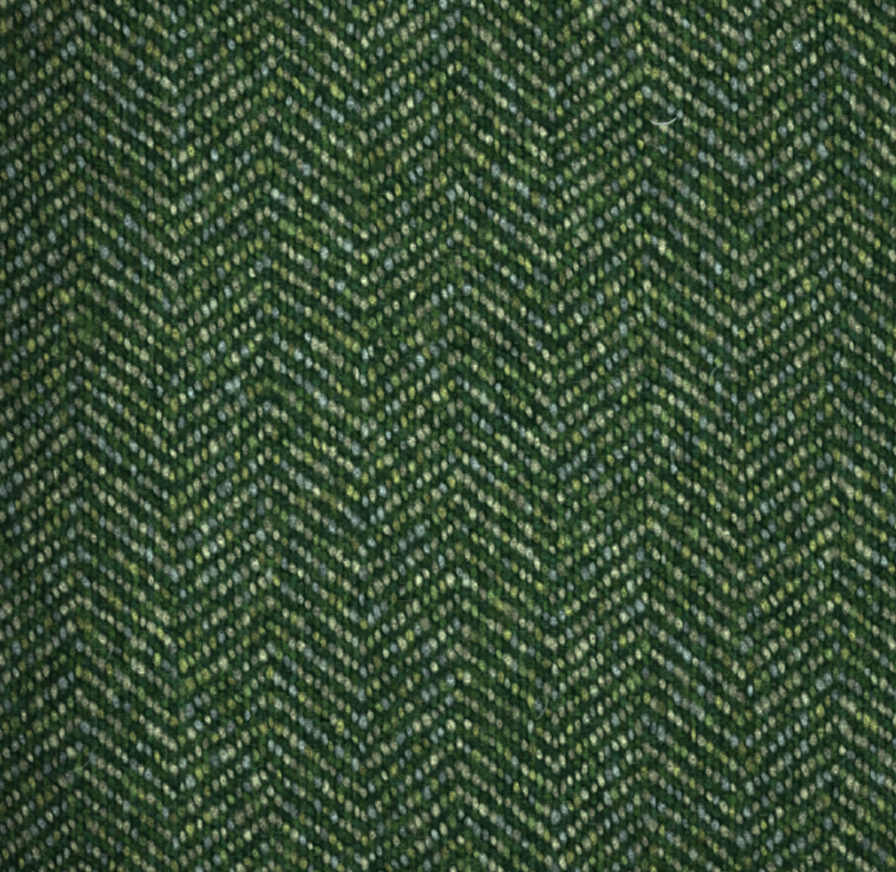
This texture is drawn by a WebGL 1 fragment shader. Its source:

```glsl
precision highp float;
// Green herringbone tweed: flecked pale stitches on dark ribs, with fuzz, lint and uneven light.

uniform vec2 u_resolution;

// Lengths below are measured in thread widths.
const float THREADS = 113.8;         // threads across the canvas
const float THREADS_PER_BAND = 12.0; // threads before the twill reverses
const float FIRST_PEAK = 10.7;       // position of the leftmost peak
const float RIB = 3.08;              // vertical distance between ribs

const vec3 SHADOW = vec3(0.025, 0.105, 0.05);
const vec3 PINE = vec3(0.125, 0.225, 0.155);
const vec3 MOSS = vec3(0.18, 0.28, 0.14);
const vec3 CREAM = vec3(0.56, 0.60, 0.47);
const vec3 BLUE_GREY = vec3(0.46, 0.54, 0.51);
const vec3 OLIVE = vec3(0.49, 0.54, 0.32);
const vec3 LEAF = vec3(0.37, 0.47, 0.29);
const vec3 LINT = vec3(0.66, 0.73, 0.70);

float hash(vec2 p) {
  vec3 q = fract(p.xyx * vec3(0.1031, 0.1030, 0.0973));
  q += dot(q, q.yzx + 33.33);
  return fract((q.x + q.y) * q.z);
}

float noise(vec2 p) {
  vec2 i = floor(p);
  vec2 f = fract(p);
  f = f * f * (3.0 - 2.0 * f);
  float low = mix(hash(i), hash(i + vec2(1.0, 0.0)), f.x);
  float high = mix(hash(i + vec2(0.0, 1.0)), hash(i + vec2(1.0, 1.0)), f.x);
  return mix(low, high, f.y);
}

// Vertical offset, in ribs, of the stitches on one thread.
float twillPhase(float thread) {
  float band = floor(thread / THREADS_PER_BAND);
  float climb = 0.25 * (thread - band * THREADS_PER_BAND);
  return mod(band, 2.0) < 0.5 ? -climb : climb + 0.5;
}

// Soft leaning oval, one at its centre and zero outside.
float stitch(vec2 d, vec2 size) {
  d.x += 0.14 * d.y;
  return 1.0 - smoothstep(0.25, 1.2, length(d / size));
}

vec3 fleckColour(float pick) {
  vec3 c = mix(CREAM, BLUE_GREY, smoothstep(0.35, 0.55, pick));
  c = mix(c, OLIVE, smoothstep(0.64, 0.74, pick));
  return mix(c, LEAF, smoothstep(0.82, 0.92, pick));
}

// Lays the nearest stitch of one thread over the cloth colour.
vec3 addStitch(vec3 cloth, vec2 p, float thread, float shift, vec2 size, float pale) {
  float phase = twillPhase(thread) + shift;
  float row = floor(p.y / RIB - phase + 0.5);
  vec2 id = vec2(thread, row) + 37.0 + 60.0 * shift;
  vec2 jitter = vec2(hash(id + 5.3), hash(id + 11.7)) - 0.5;
  vec2 centre = vec2(thread + 0.5, (row + phase) * RIB) + jitter * vec2(0.20, 0.34);
  vec2 grown = size * (0.84 + 0.32 * hash(id + 19.1));
  vec3 colour = mix(mix(PINE, MOSS, hash(id)), fleckColour(hash(id)), pale);
  colour *= 0.76 + 0.42 * hash(id + 27.9);
  return mix(cloth, colour, stitch(p - centre, grown));
}

// Curved loose fibre through a point.
float strand(vec2 p, vec2 centre, float angle, float reach, float bend) {
  vec2 d = p - centre;
  float c = cos(angle);
  float s = sin(angle);
  d = vec2(c * d.x + s * d.y, c * d.y - s * d.x);
  float across = abs(d.y - bend * d.x * d.x);
  float ends = 1.0 - smoothstep(0.7 * reach, reach, abs(d.x));
  return ends * (1.0 - smoothstep(0.07, 0.28, across));
}

void main() {
  vec2 uv = gl_FragCoord.xy / u_resolution;
  vec2 canvas = gl_FragCoord.xy / u_resolution.x * THREADS;

  // Hand-woven wander of the threads
  vec2 p = canvas - vec2(FIRST_PEAK, 0.0);
  p += 0.8 * (vec2(noise(canvas * 0.06), noise(canvas * 0.07 + 31.0)) - 0.5);
  p += 0.4 * (vec2(noise(canvas * 0.8 + 7.0), noise(canvas * 0.8 + 53.0)) - 0.5);

  // Ground, then dark stitches, then pale stitches
  vec3 cloth = mix(SHADOW, PINE, 0.6 * noise(canvas * 1.4));
  float thread = floor(p.x);
  for (int i = -1; i <= 1; i++) {
    cloth = addStitch(cloth, p, thread + float(i), 0.5, vec2(0.60, 0.95), 0.0);
  }
  for (int i = -1; i <= 1; i++) {
    cloth = addStitch(cloth, p, thread + float(i), 0.0, vec2(0.60, 0.95), 1.0);
  }

  // Wool fuzz with coloured specks
  float fuzz = noise(canvas * 2.6) + 0.5 * noise(canvas * 4.7 + 17.0) - 0.75;
  cloth *= 1.0 + 0.5 * fuzz;
  float speck = smoothstep(0.72, 0.95, noise(canvas * 1.8 + 71.0));
  cloth = mix(cloth, fleckColour(noise(canvas * 0.8 + 23.0)) * 0.75, 0.3 * speck);

  // Lint: one bright curl and scattered faint hairs
  cloth = mix(cloth, LINT, 0.75 * strand(canvas, vec2(84.4, 95.0), 0.15, 1.9, 0.2));
  for (int i = 0; i < 9; i++) {
    vec2 seed = vec2(float(i) * 3.7, 9.0);
    vec2 spot = vec2(hash(seed), hash(seed + 4.1)) * THREADS;
    float turn = 6.28 * hash(seed + 8.3);
    cloth = mix(cloth, LINT, 0.25 * strand(canvas, spot, turn, 1.8, 0.17));
  }

  // Uneven light, dimmer towards the left and the corners
  float light = 1.08 - 0.32 * dot(uv - vec2(0.55, 0.55), uv - vec2(0.55, 0.55));
  light *= mix(0.82, 1.0, smoothstep(0.0, 0.22, uv.x));
  light *= 0.96 + 0.08 * noise(uv * 5.0);
  gl_FragColor = vec4(clamp(cloth * light, 0.0, 1.0), 1.0);
}
```
